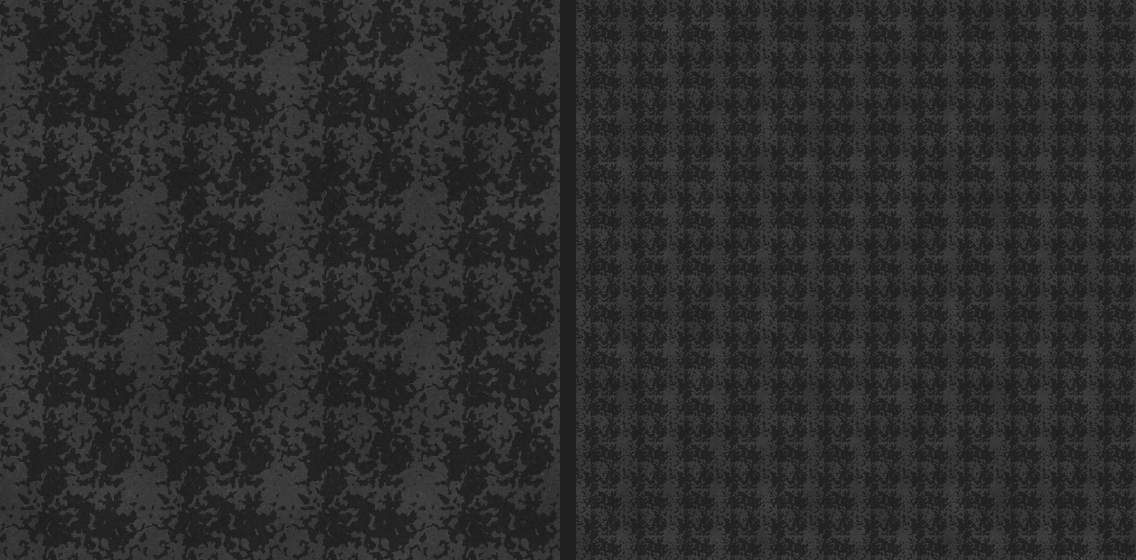
Left: one tile. Right: repeated 3 by 3.
Reproduce this pattern procedurally as a WebGL 2 fragment shader.

```glsl
#version 300 es
precision highp float;
// Charcoal camouflage: ragged grey patches on near-black, four by four repeats.
// Wrapping gradient noise over broad cosine clumps is cut at a threshold;
// canvas-wide grain, scuffs and scratches then wear each repeat differently.
uniform vec2 u_resolution;
out vec4 fragColor;

const float TAU = 6.2831853;

// Integer hash: two values from -1 to 1
vec2 hashGradient(vec2 cell, uint seed) {
  uvec2 h = uvec2(cell) * 1664525u + 1013904u + seed * 7919u;
  h.x += h.y * 1664525u;
  h.y += h.x * 1664525u;
  h ^= h >> 16u;
  h.x += h.y * 1664525u;
  h.y += h.x * 1664525u;
  h ^= h >> 16u;
  return vec2(h & 65535u) / 32767.5 - 1.0;
}

float cornerSlope(vec2 cell, vec2 offset, vec2 corner, float period, uint seed) {
  return dot(hashGradient(mod(cell + corner, period), seed), offset - corner);
}

// Gradient noise with a whole number of cells per unit, so it wraps
float wrapNoise(vec2 p, float period, uint seed) {
  p *= period;
  vec2 cell = floor(p), f = p - cell;
  vec2 blend = f * f * f * (f * (f * 6.0 - 15.0) + 10.0);
  float low = mix(cornerSlope(cell, f, vec2(0, 0), period, seed),
                  cornerSlope(cell, f, vec2(1, 0), period, seed), blend.x);
  float high = mix(cornerSlope(cell, f, vec2(0, 1), period, seed),
                   cornerSlope(cell, f, vec2(1, 1), period, seed), blend.x);
  return 1.2 * mix(low, high, blend.y);
}

// Positive inside the light patches; p is in repeats
float patchField(vec2 p) {
  vec2 warped = p + 0.014 * vec2(wrapNoise(p, 17.0, 1u), wrapNoise(p, 17.0, 2u));
  float clumps = 0.5 * cos(TAU * 2.0 * (p.x - 0.06))
               + 0.4 * cos(TAU * 2.0 * p.y)
               + 0.3 * cos(TAU * (p.x - 0.06))
               + 0.25 * cos(TAU * (p.x + p.y - 0.4));
  float ragged = 0.45 * wrapNoise(warped, 9.0, 3u)
               + 0.6 * wrapNoise(warped, 19.0, 4u)
               + 0.32 * wrapNoise(warped, 37.0, 5u);
  return 0.27 * clumps + ragged - 0.03;
}

// Thin lines along the zero crossings of noise, kept only in places
float scratches(vec2 uv, float period, uint seed) {
  float line = 1.0 - smoothstep(0.0, 0.045, abs(wrapNoise(uv, period, seed)));
  return line * smoothstep(0.05, 0.35, wrapNoise(uv, 14.0, seed + 1u));
}

void main() {
  vec2 uv = gl_FragCoord.xy / u_resolution;
  float field = patchField(uv * 4.0);
  float patchMask = clamp(field / max(fwidth(field), 0.0001) + 0.5, 0.0, 1.0);

  // Two greys, with a faint pale rim just inside each patch
  float grey = mix(0.132, 0.222, patchMask);
  grey += 0.018 * patchMask * (1.0 - smoothstep(0.02, 0.07, field));

  // Broad fading and scuffs that ignore the repeat
  float fade = wrapNoise(uv, 5.0, 11u) + 0.6 * wrapNoise(uv, 23.0, 12u);
  grey += fade * mix(0.012, 0.035, patchMask);

  // Fine grain, pale specks and scratches
  float grain = wrapNoise(uv, 251.0, 13u) + 0.6 * wrapNoise(uv, 117.0, 14u);
  grey += grain * mix(0.024, 0.034, patchMask);
  grey += 0.05 * smoothstep(0.42, 0.6, wrapNoise(uv, 139.0, 15u));
  float scratch = scratches(uv, 29.0, 16u) + scratches(uv, 43.0, 18u);
  grey += scratch * mix(0.008, 0.028, patchMask);

  fragColor = vec4(vec3(grey), 1.0);
}
```
